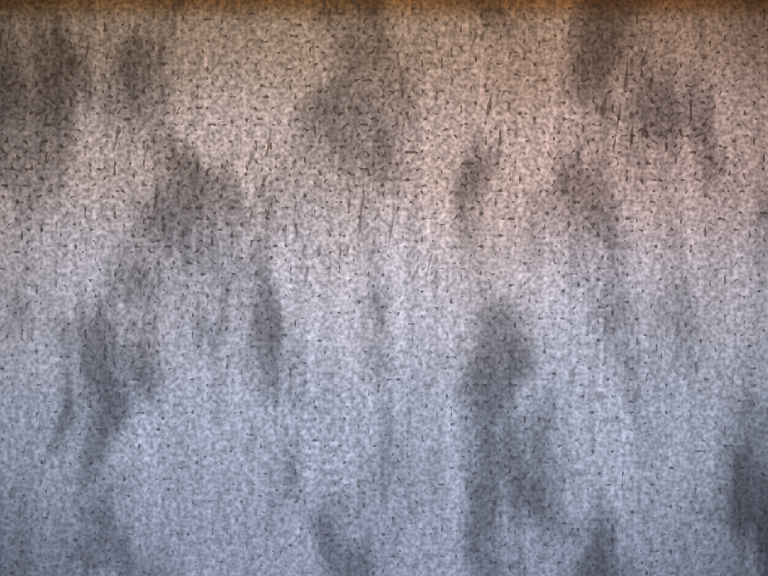
A Shadertoy shader for this texture:

```glsl
// Weathered plaster wall: a warm, brown-topped wash fades to cold blue-grey.
// Brushed stains and streaks come from stretched gradient noise; fine grain,
// pits, scratches and faint trowel arcs add the rough surface.

const vec3 RUST_EDGE   = vec3(0.44, 0.30, 0.17);
const vec3 WARM_BROWN  = vec3(0.60, 0.51, 0.44);
const vec3 PINK_GREY   = vec3(0.70, 0.63, 0.61);
const vec3 PALE_LILAC  = vec3(0.71, 0.70, 0.75);
const vec3 BLUE_GREY   = vec3(0.62, 0.65, 0.73);
const vec3 DEEP_SLATE  = vec3(0.55, 0.58, 0.67);
const vec3 PIT_WARM    = vec3(0.27, 0.21, 0.17);
const vec3 PIT_COLD    = vec3(0.26, 0.27, 0.31);

float hash(vec2 cell) {
    vec3 q = fract(cell.xyx * vec3(0.1031, 0.1030, 0.0973));
    q += dot(q, q.yzx + 33.33);
    return fract((q.x + q.y) * q.z);
}

// Dot product of a random unit gradient with the offset from its corner
float cornerValue(vec2 cell, vec2 offset) {
    float angle = 6.2832 * hash(cell);
    return dot(vec2(cos(angle), sin(angle)), offset);
}

float gradientNoise(vec2 p) {
    vec2 i = floor(p), f = p - i;
    vec2 w = f * f * f * (f * (f * 6.0 - 15.0) + 10.0);
    vec2 e = vec2(1.0, 0.0);
    float low  = mix(cornerValue(i, f), cornerValue(i + e.xy, f - e.xy), w.x);
    float high = mix(cornerValue(i + e.yx, f - e.yx), cornerValue(i + e.xx, f - e.xx), w.x);
    return mix(low, high, w.y);
}

float fbm(vec2 p, int octaves) {
    float sum = 0.0, amp = 1.0;
    for (int k = 0; k < octaves; k++) {
        sum += amp * gradientNoise(p);
        p = p * 2.03 + vec2(17.3, 9.1);
        amp *= 0.52;
    }
    return sum;
}

// Vertical wash of colour, from the floor (0) to the top edge (1)
vec3 wallWash(float height) {
    vec3 c = mix(DEEP_SLATE, BLUE_GREY, smoothstep(0.0, 0.28, height));
    c = mix(c, PALE_LILAC, smoothstep(0.25, 0.52, height));
    c = mix(c, PINK_GREY, smoothstep(0.46, 0.72, height));
    c = mix(c, WARM_BROWN, smoothstep(0.74, 0.96, height));
    return mix(c, RUST_EDGE, smoothstep(0.95, 1.01, height));
}

// Soft dark patches whose ends are feathered by brush strokes
float stainMask(vec2 p) {
    float feather = 0.05 * gradientNoise(vec2(p.x * 55.0, p.y * 4.0));
    float bend = 0.06 * gradientNoise(p * 5.0 + 31.0);
    vec2 q = p + vec2(bend, feather);
    float broad = fbm(q * vec2(5.5, 2.8) + vec2(3.7, 8.2), 4);
    return smoothstep(-0.15, 0.55, broad);
}

// Short slanted scratches gathered in loose clusters
float scratchMask(vec2 p) {
    float strokes = gradientNoise(vec2(p.x * 105.0 - p.y * 18.0, p.y * 24.0));
    float cluster = smoothstep(0.05, 0.4, fbm(p * vec2(6.0, 4.0) + 52.0, 2));
    return smoothstep(0.22, 0.48, strokes) * cluster;
}

// Faint ridges left by a sweeping trowel
float trowelArcs(vec2 p, vec2 centre, float reach) {
    vec2 d = p - centre;
    float wobble = 0.02 * gradientNoise(p * 9.0);
    float ridges = sin(340.0 * (length(d) + wobble));
    return ridges * smoothstep(reach, 0.3 * reach, length(d * vec2(1.3, 1.0)));
}

void mainImage(out vec4 fragColor, in vec2 fragCoord) {
    vec2 p = fragCoord / iResolution.y;
    float side = fragCoord.x / iResolution.x;

    // Base wash with an uneven transition, pinker toward the upper right
    float height = p.y + 0.10 * fbm(p * vec2(3.0, 2.0) + 12.0, 3) * smoothstep(1.0, 0.8, p.y);
    vec3 colour = wallWash(height);
    float warmth = smoothstep(0.4, 0.75, p.y);
    colour *= mix(vec3(1.0), vec3(1.06, 1.0, 0.99), warmth * smoothstep(0.3, 0.9, side));

    // Stains, streaks and trowel marks
    float stain = stainMask(p);
    colour *= 1.0 - 0.36 * stain;
    float streak = fbm(vec2(p.x * 34.0, p.y * 2.6), 3);
    colour *= 1.0 + 0.11 * streak;
    colour *= 1.0 + 0.05 * trowelArcs(p, vec2(0.56, 0.27), 0.22);

    // Sandy grain, stronger on the warm upper wall
    float grain = 0.7 * gradientNoise(p * 150.0) + 0.55 * gradientNoise(p * vec2(88.0, 76.0) + 9.0);
    colour *= 1.0 + mix(0.36, 0.46, warmth) * grain;

    // Pits and scratches
    vec3 pitColour = mix(PIT_COLD, PIT_WARM, warmth);
    float pitField = gradientNoise(p * vec2(118.0, 104.0) + 71.0) + 0.12 * stain + 0.06 * warmth;
    colour = mix(colour, pitColour, 0.65 * smoothstep(0.32, 0.56, pitField));
    colour = mix(colour, pitColour, 0.6 * scratchMask(p) * mix(0.45, 1.0, warmth));

    // Darkened sides and corners
    vec2 edge = abs(vec2(side, p.y) * 2.0 - 1.0);
    colour *= 1.03 - 0.16 * pow(edge.x, 4.0) - 0.24 * pow(edge.x * edge.y, 3.0);

    fragColor = vec4(clamp(colour, 0.0, 1.0), 1.0);
}
```
